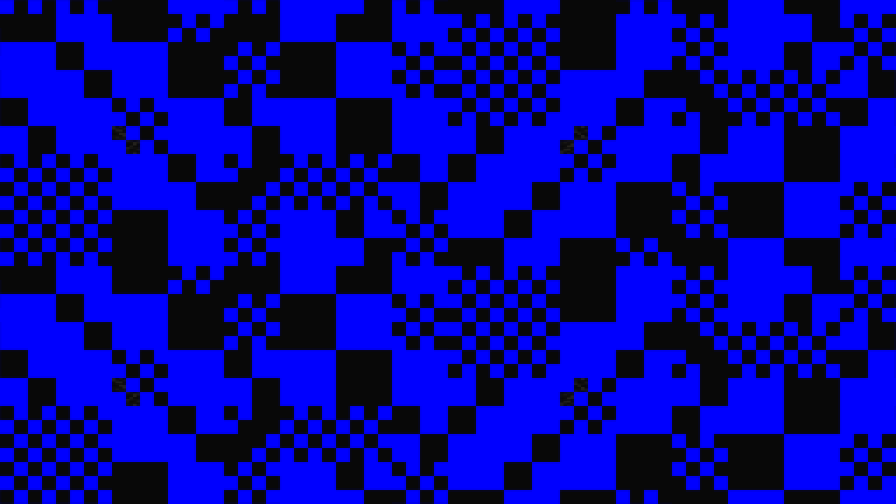
Give the GLSL for this pattern, as a Shadertoy shader.

```glsl
// Blue and near-black mosaic on a 64 x 36 grid: solid squares, stepped diagonals
// and fine checkers. One 32 x 18 tile repeats twice across and twice down; every
// second column of tiles is flipped top to bottom. Cross taps soften the edges.

const vec3 BLUE = vec3(0.0, 0.0, 1.0);
const vec3 BLACK = vec3(0.03, 0.03, 0.03);
const vec3 SCUFF_TINT = vec3(0.16, 0.15, 0.13);
const float ROWS = 36.0;            // small cells down the canvas
const vec2 TILE = vec2(32.0, 18.0); // repeat size in cells
const float TILE_TOP = 3.0;         // first block row, in cells from the top
const float FLIP_SUM = 20.0;        // a flipped column maps y to FLIP_SUM - y
const float BLOCK = 4.0;            // block side in cells
const float BLEED = 0.065;          // colour taken from each neighbouring tap
const float BLEED_REACH = 0.125;    // tap distance in cells
const vec2 SCUFFED = vec2(4.0, 3.0);  // half-block that shows wear
const vec2 SCUFF_GRAIN = vec2(4.0, 8.0);

// Block kinds
const int O = 0; // blue
const int K = 1; // black
const int C = 2; // checker
const int D = 3; // black diagonal on blue
const int M = 4; // black diagonal on checker

// Block layout of one tile; the last row is cut to half height
const int LAYOUT[40] = int[40](
    O, D, O, K, C, K, O, C,
    D, O, C, O, D, O, K, O,
    C, C, O, D, M, C, C, D,
    C, C, K, O, C, O, D, C,
    K, O, K, C, K, O, K, O);

float hash(vec2 p) {
    vec3 q = fract(vec3(p.xyx) * 0.1031);
    q += dot(q, q.yzx + 33.33);
    return fract((q.x + q.y) * q.z);
}

// Maps canvas cells (y down) into the tile, flipping every second column
vec2 tilePoint(vec2 p) {
    float flipped = mod(floor(p.x / TILE.x), 2.0);
    p.y = mix(p.y, FLIP_SUM - p.y, flipped);
    return mod(p - vec2(0.0, TILE_TOP), TILE);
}

bool isBlack(int kind, vec2 cell, vec2 halfBlock) {
    bool checker = mod(cell.x + cell.y, 2.0) < 0.5;
    bool diagonal = mod(halfBlock.x + halfBlock.y, 2.0) < 0.5;
    if (kind == C) return checker;
    if (kind == D) return diagonal;
    if (kind == M) return !diagonal || checker;
    return kind == K;
}

vec3 mosaic(vec2 p) {
    vec2 t = tilePoint(p);
    vec2 cell = floor(t);
    vec2 halfBlock = floor(cell / 2.0);
    ivec2 block = ivec2(cell / BLOCK);
    if (!isBlack(LAYOUT[block.y * 8 + block.x], cell, halfBlock)) return BLUE;

    // Worn grain in one pair of dark checker cells
    if (halfBlock == SCUFFED) {
        float grain = hash(floor(t * SCUFF_GRAIN));
        return mix(BLACK, SCUFF_TINT, grain * grain);
    }
    return BLACK;
}

// Centre sample plus a slight bleed from four sides
vec3 softMosaic(vec2 p) {
    vec2 e = vec2(BLEED_REACH, 0.0);
    vec3 sides = mosaic(p + e) + mosaic(p - e) + mosaic(p + e.yx) + mosaic(p - e.yx);
    return mix(mosaic(p), 0.25 * sides, 4.0 * BLEED);
}

void mainImage(out vec4 fragColor, in vec2 fragCoord) {
    float cellsPerPixel = ROWS / iResolution.y;
    vec3 color = vec3(0.0);
    // 2 x 2 supersampling
    for (int i = 0; i < 4; i++) {
        vec2 jitter = vec2(i % 2, i / 2) * 0.5 - 0.25;
        vec2 p = (fragCoord + jitter) * cellsPerPixel;
        color += 0.25 * softMosaic(vec2(p.x, ROWS - p.y));
    }
    fragColor = vec4(color, 1.0);
}
```
